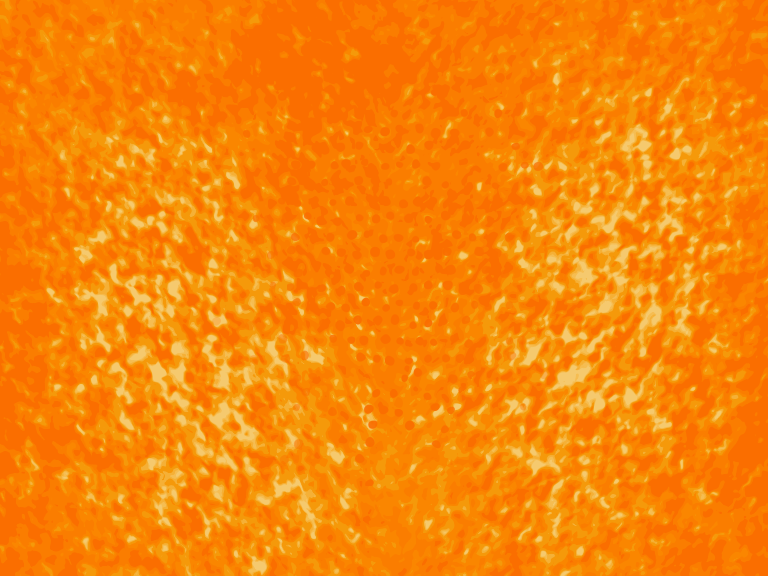
Give the GLSL for this background, as a WebGL 2 fragment shader.

```glsl
#version 300 es
precision highp float;

uniform vec2 u_resolution;
out vec4 outColor;

// Palette, dark to light
const vec3 DEEP = vec3(0.98, 0.43, 0.00);
const vec3 ORANGE = vec3(0.98, 0.49, 0.00);
const vec3 TANGERINE = vec3(0.98, 0.525, 0.00);
const vec3 AMBER = vec3(0.96, 0.60, 0.04);
const vec3 GOLD = vec3(0.96, 0.69, 0.21);
const vec3 STRAW = vec3(0.96, 0.74, 0.32);
const vec3 CREAM = vec3(0.96, 0.79, 0.43);

// Layout, in units of the canvas height
const vec2 LEFT_GLOW = vec2(0.33, 0.39);
const vec2 RIGHT_GLOW = vec2(1.06, 0.45);
const vec2 GLOW_RADII = vec2(0.225, 0.44);
const float GLOW_LEAN = 0.22;
const vec2 LEFT_GRAIN = vec2(-0.50, 0.866);
const vec2 RIGHT_GRAIN = vec2(0.60, 0.80);
const vec2 DOTS_CENTER = vec2(0.68, 0.54);
const vec2 DOTS_RADII = vec2(0.25, 0.32);

// Texture
const float FLAKE_SCALE = 52.0;
const float FLAKE_STRETCH = 1.55;
const float WARP_SCALE = 85.0;
const float WARP_SIZE = 0.008;
const float DOT_SCALE = 33.0;
const float DOT_RADIUS = 0.27;
const float BASE_LEVEL = 0.285;
const float GLOW_LIFT = 0.19;
const float CALM_CONTRAST = 0.34;
const float GLOW_CONTRAST = 1.45;

float hash(vec2 p) {
    return fract(sin(dot(p, vec2(127.1, 311.7))) * 43758.5453);
}

float noise(vec2 p) {
    vec2 i = floor(p), f = fract(p);
    f = f * f * (3.0 - 2.0 * f);
    return mix(mix(hash(i), hash(i + vec2(1, 0)), f.x),
               mix(hash(i + vec2(0, 1)), hash(i + vec2(1, 1)), f.x), f.y);
}

float blob(vec2 p, vec2 center, vec2 radii) {
    vec2 d = (p - center) / radii;
    return exp(-dot(d, d));
}

// Leaning ellipse with a flat middle and a soft rim
float glow(vec2 p, vec2 center, float lean) {
    vec2 d = p - center;
    d.x += lean * d.y;
    return exp(-pow(length(d / GLOW_RADII), 3.0));
}

// Two octaves of noise, drawn out along the grain
float flakes(vec2 p, vec2 grain) {
    vec2 across = vec2(grain.y, -grain.x);
    vec2 q = vec2(dot(p, across) * FLAKE_STRETCH, dot(p, grain)) * FLAKE_SCALE;
    return 0.66 * noise(q) + 0.34 * noise(q * 1.9 + 17.0);
}

// Jittered round spots that thin out away from their center
float dots(vec2 p, float pixel) {
    vec2 q = p * DOT_SCALE;
    q.x += 0.5 * mod(floor(q.y), 2.0);
    vec2 cell = floor(q);
    vec2 jitter = 0.4 * (vec2(hash(cell), hash(cell + 31.0)) - 0.5);
    float radius = DOT_RADIUS * mix(0.75, 1.05, hash(cell + 57.0));
    float dist = length(fract(q) - 0.5 - jitter) - radius;
    float soft = 0.7 * pixel * DOT_SCALE;
    float present = step(hash(cell + 83.0), 1.4 * blob(p, DOTS_CENTER, DOTS_RADII) - 0.2);
    return present * (1.0 - smoothstep(-soft, soft, dist));
}

void main() {
    float pixel = 1.0 / u_resolution.y;
    vec2 p = gl_FragCoord.xy * pixel;

    // Ragged outlines
    vec2 warp = vec2(noise(p * WARP_SCALE + 5.0), noise(p * WARP_SCALE + 71.0)) - 0.5;
    vec2 w = p + WARP_SIZE * warp;

    // Broad light and shade
    float light = max(glow(p, LEFT_GLOW, GLOW_LEAN), glow(p, RIGHT_GLOW, -GLOW_LEAN));
    float shade = blob(p, vec2(0.0, 0.42), vec2(0.13, 0.34))
                + blob(p, vec2(0.62, 0.90), vec2(0.24, 0.17))
                + blob(p, vec2(1.34, 0.22), vec2(0.15, 0.36))
                + 0.8 * blob(p, vec2(1.32, 0.92), vec2(0.18, 0.22));
    float level = BASE_LEVEL + GLOW_LIFT * light - 0.11 * shade
                + 0.06 * blob(p, vec2(0.70, 0.20), vec2(0.22, 0.24))
                + 0.07 * (noise(w * 8.0) - 0.5) + 0.07 * (noise(w * 21.0) - 0.5);

    // Flakes, strongest inside the glows
    float side = smoothstep(0.64, 0.72, p.x);
    float flake = mix(flakes(w, LEFT_GRAIN), flakes(w, RIGHT_GRAIN), side) - 0.5;
    level += flake * mix(CALM_CONTRAST, GLOW_CONTRAST, light);

    // Stray sparks around the rims
    float halo = blob(p, LEFT_GLOW, vec2(0.38, 0.56)) + blob(p, RIGHT_GLOW, vec2(0.38, 0.56));
    level += 2.6 * halo * (1.0 - light) * max(flake - 0.19, 0.0);

    // Flat tones with crisp edges
    float soft = max(0.5 * fwidth(level), 0.0005);
    vec3 color = mix(DEEP, ORANGE, smoothstep(-soft, soft, level - 0.225));
    color = mix(color, TANGERINE, smoothstep(-soft, soft, level - 0.33));
    color = mix(color, AMBER, smoothstep(-soft, soft, level - 0.43));
    color = mix(color, GOLD, smoothstep(-soft, soft, level - 0.60));
    color = mix(color, STRAW, smoothstep(-soft, soft, level - 0.68));
    color = mix(color, CREAM, smoothstep(-soft, soft, level - 0.75));

    color = mix(color, DEEP, dots(p + 0.4 * (w - p), pixel) * (1.0 - 0.8 * light));
    outColor = vec4(color, 1.0);
}
```
